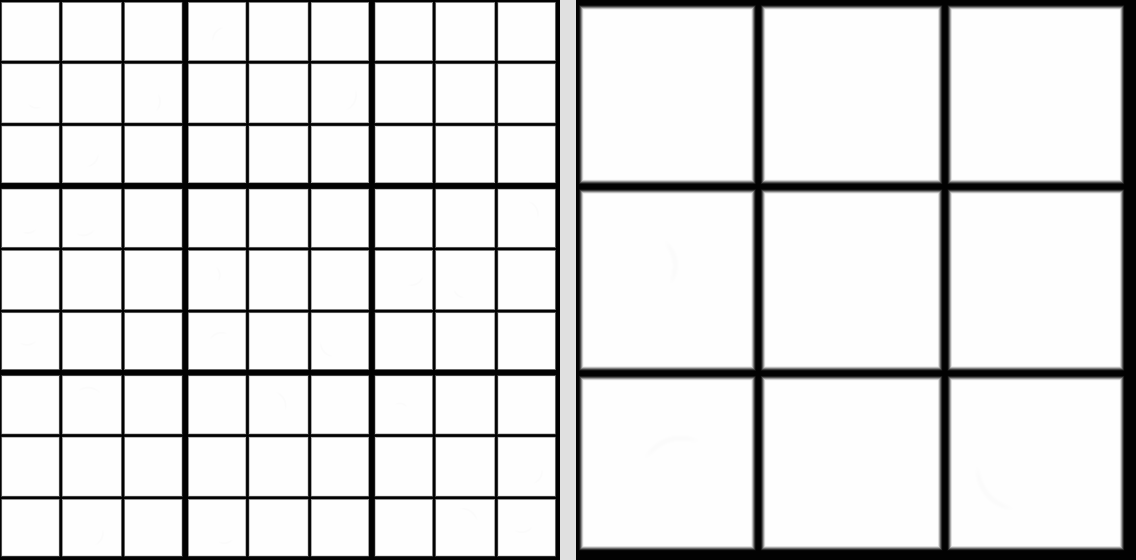
Left: the whole. Right: its middle third, enlarged.
A WebGL 1 fragment shader for this pattern:

```glsl
precision highp float;

uniform vec2 u_resolution;

const float BLOCKS = 3.0;
const float CELLS = 9.0;
const float THIN_WIDTH = 0.0058;
const float THICK_WIDTH = 0.0115;
const vec2 THIN_SHIFT = vec2(-0.0026, 0.0);
const vec2 THICK_SHIFT = vec2(-0.0026, 0.0013);
const vec3 PAPER = vec3(0.998);
const vec3 INK = vec3(0.008);

float hash(vec2 p, float seed) {
  return fract(sin(dot(p, vec2(127.1, 311.7)) + seed * 74.7) * 4375.85);
}

// Distance on each axis to the nearest of evenly spaced lines.
vec2 lineDistance(vec2 p, float count) {
  return abs(fract(p * count + 0.5) - 0.5) / count;
}

// Ink coverage of a square ruling, with softened edges.
float ruling(vec2 p, float count, float width, float soft) {
  vec2 d = lineDistance(p, count) - 0.5 * width;
  return 1.0 - smoothstep(-soft, soft, min(d.x, d.y));
}

// Faint broken arc left on some of the cells.
float smudge(vec2 p, float count, float soft) {
  vec2 cell = mod(floor(p * count), count);
  vec2 center = vec2(hash(cell, 1.0), hash(cell, 2.0)) * 0.3 + 0.35;
  vec2 q = fract(p * count) - center;
  float radius = mix(0.12, 0.25, hash(cell, 3.0));
  float ring = 1.0 - smoothstep(0.0, 0.015 + soft * count, abs(length(q) - radius));
  float turn = 6.2832 * hash(cell, 4.0);
  float arc = smoothstep(0.6, 0.95, dot(q, vec2(cos(turn), sin(turn))) / radius);
  return ring * arc * step(0.7, hash(cell, 5.0));
}

void main() {
  vec2 uv = gl_FragCoord.xy / u_resolution;
  float pixel = 1.0 / min(u_resolution.x, u_resolution.y);
  float soft = max(0.0017, 0.6 * pixel);

  float thin = ruling(uv - THIN_SHIFT, CELLS, THIN_WIDTH, soft);
  float thick = ruling(uv - THICK_SHIFT, BLOCKS, THICK_WIDTH, soft);

  vec3 color = PAPER - 0.015 * smudge(uv - THIN_SHIFT, CELLS, soft);
  color = mix(color, INK, max(thin, thick));
  gl_FragColor = vec4(color, 1.0);
}
```
